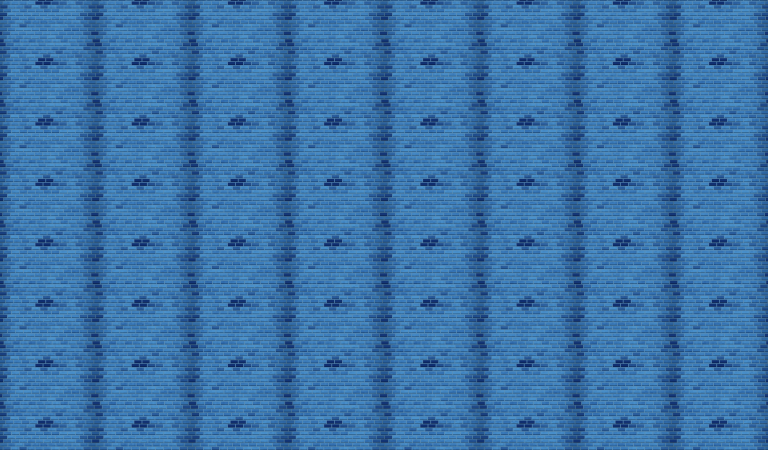
A Shadertoy shader for this texture:

```glsl
const vec2 REPEATS = vec2(7.98, 7.45);  // wall panels across and down
const vec2 BRICKS = vec2(12.0, 16.0);   // bricks in one panel
const vec2 JOINT = vec2(0.05, 0.09);    // half joint width, in bricks

const vec3 NAVY = vec3(0.06, 0.18, 0.44);
const vec3 DEEP_BLUE = vec3(0.15, 0.37, 0.64);
const vec3 SKY_BLUE = vec3(0.29, 0.57, 0.80);
const vec3 MORTAR = vec3(0.36, 0.56, 0.71);

float hash(vec2 p) {
    return fract(sin(dot(p, vec2(127.1, 311.7))) * 4375.85);
}

// Signed distance to the nearest whole number
float nearest(float x) {
    return fract(x + 0.5) - 0.5;
}

// Share of a pixel-wide window covered by a band around zero
float bandCoverage(float d, float halfWidth, float pixel) {
    float high = min(d + 0.5 * pixel, halfWidth);
    float low = max(d - 0.5 * pixel, -halfWidth);
    return clamp((high - low) / pixel, 0.0, 1.0);
}

// Dark vertical seam at the panel edge, softer on its left
float seamShade(float x) {
    float d = nearest(x);
    float width = d < 0.0 ? 0.10 : 0.065;
    return exp(-d * d / (width * width));
}

// Ragged cluster of burnt bricks in the panel
float burntPatch(vec2 center, float random) {
    vec2 d = center - vec2(0.465, 0.5);
    float core = length(d / vec2(0.11, 0.075)) + 0.7 * (random - 0.5);
    float fringe = length(d / vec2(0.30, 0.10)) + 2.2 * random;
    return max(1.0 - smoothstep(0.7, 1.2, core),
               0.6 * (1.0 - smoothstep(0.8, 1.4, fringe)));
}

vec3 brickColor(vec2 id, vec2 center, vec2 cell) {
    float random = hash(id + 3.0);
    float rowTone = hash(vec2(7.0, id.y));
    float waves = sin(6.2832 * (center.x + 2.0 * center.y))
                + sin(6.2832 * (2.0 * center.x - center.y) + 1.3);
    float tone = 0.22 + 0.55 * random + 0.25 * rowTone + 0.06 * waves;
    tone += 0.25 * (hash(cell + id * 5.0) - 0.5);

    float seam = seamShade(center.x);
    float seamBurn = seam * step(0.55, hash(id + 19.0));
    float burn = max(burntPatch(center, hash(id + 41.0)), 0.85 * seamBurn);
    float stray = 0.4 * step(0.94, hash(id + 63.0));

    vec3 color = mix(DEEP_BLUE, SKY_BLUE, clamp(tone, 0.0, 1.0));
    color = mix(color, DEEP_BLUE * 0.85, 0.7 * seam);
    return mix(color, NAVY, max(burn, stray));
}

vec3 wall(vec2 panel, vec2 pixel) {
    // Running bond with a small shift per course
    vec2 p = panel * BRICKS;
    float course = mod(floor(p.y), BRICKS.y);
    float shift = 0.5 * mod(course, 2.0) + 0.3 * hash(vec2(course, 11.0));
    p.x += shift;

    vec2 id = mod(floor(p), BRICKS);
    vec2 center = fract((id + 0.5 - vec2(shift, 0.0)) / BRICKS);
    vec2 cell = floor(fract(p) * vec2(4.0, 2.0));
    vec3 color = brickColor(id, center, cell);

    // Shadow under each brick, then the pale joints
    float shadow = bandCoverage(nearest(p.y - 0.18), JOINT.y, pixel.y);
    color = mix(color, color * 0.62, shadow);
    float across = bandCoverage(nearest(p.y), JOINT.y, pixel.y);
    float upright = bandCoverage(nearest(p.x), JOINT.x, pixel.x);
    float joint = max(across, upright);
    vec3 mortar = MORTAR * (1.0 - 0.22 * seamShade(panel.x));
    return mix(color, mortar, joint * 0.85);
}

void mainImage(out vec4 fragColor, in vec2 fragCoord) {
    vec2 pixel = REPEATS * BRICKS / iResolution.xy;
    vec3 color = vec3(0.0);

    // Average four samples per pixel
    for (int i = 0; i < 4; i++) {
        vec2 offset = vec2(i % 2, i / 2) * 0.5 - 0.25;
        vec2 uv = (fragCoord + offset) / iResolution.xy;
        vec2 panel = vec2(uv.x, uv.y - 1.0) * REPEATS + vec2(0.0, 0.52);
        color += 0.25 * wall(panel, 0.5 * pixel);
    }
    fragColor = vec4(color, 1.0);
}
```
